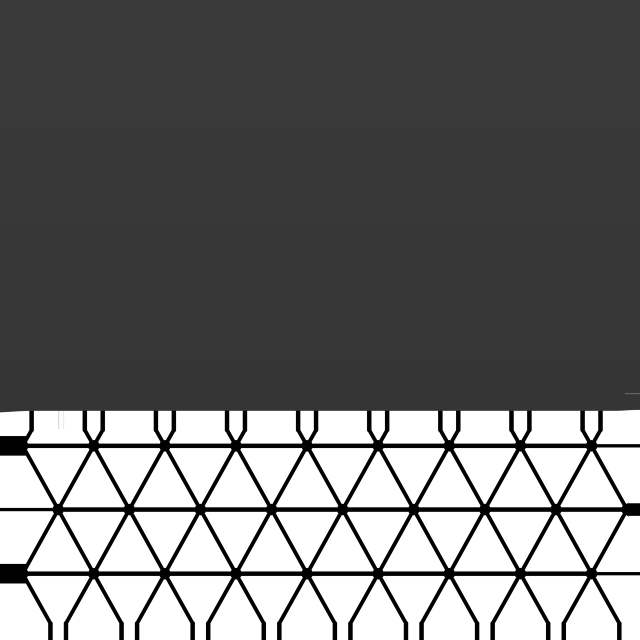
Write a three.js fragment shader that draws this pattern.

```glsl
varying vec2 vUv;

const float PERIOD = 1.0 / 9.0;
const float NODE_X = 0.0354;
const float TOP_ROW = 0.3034;
const float MID_ROW = 0.2038;
const float LOW_ROW = 0.1036;
const float FEATHER = 0.001;

float cover(float d) {
  return 1.0 - smoothstep(-FEATHER, FEATHER, d);
}

float segment(vec2 p, vec2 a, vec2 b) {
  vec2 ab = b - a;
  float t = clamp(dot(p - a, ab) / dot(ab, ab), 0.0, 1.0);
  return length(p - a - ab * t);
}

float box(vec2 p, vec2 center, vec2 halfSize) {
  vec2 q = abs(p - center) - halfSize;
  return length(max(q, 0.0)) + min(max(q.x, q.y), 0.0);
}

// Distance to the nearest node column, mirrored about each column
float foldColumns(float x, float origin, float period) {
  return abs(mod(x - origin + 0.5 * period, period) - 0.5 * period);
}

// Slanted struts with the vertical ends above and below
float strutDistance(vec2 p, float period) {
  vec2 topNode = vec2(0.0, TOP_ROW);
  vec2 midNode = vec2(0.5 * period, MID_ROW);
  vec2 lowNode = vec2(0.0, LOW_ROW);
  vec2 neck = vec2(0.0140, 0.3281);
  vec2 foot = vec2(0.0434, 0.0260);
  float slants = min(segment(p, topNode, midNode), segment(p, midNode, lowNode));
  slants = min(slants, min(segment(p, topNode, neck), segment(p, lowNode, foot)));
  float ends = min(segment(p, neck, vec2(neck.x, 0.4)),
                   segment(p, foot, vec2(foot.x, -0.1)));
  return min(slants - 0.0030, ends - 0.0035);
}

float nodeDistance(vec2 p, float period, float radius) {
  float outer = min(length(p - vec2(0.0, TOP_ROW)), length(p - vec2(0.0, LOW_ROW)));
  float inner = length(p - vec2(0.5 * period, MID_ROW));
  return min(outer, inner) - radius;
}

// Horizontal rails, thinner beyond the last node
float railDistance(vec2 p) {
  float outerHalf = mix(0.0035, 0.0026, step(0.925, p.x));
  float innerHalf = mix(0.0026, 0.0035, step(0.091, p.x));
  float outer = min(abs(p.y - TOP_ROW), abs(p.y - LOW_ROW)) - outerHalf;
  return min(outer, abs(p.y - MID_ROW) - innerHalf);
}

float blockDistance(vec2 p) {
  vec2 halfSize = vec2(0.0417, 0.0153);
  float left = min(box(p, vec2(0.0, TOP_ROW), halfSize),
                   box(p, vec2(0.0, LOW_ROW), halfSize));
  return min(left, box(p, vec2(1.0, MID_ROW), vec2(0.0208, 0.0098)));
}

float panelEdge(float x) {
  float leftDip = 0.0035 * (1.0 - smoothstep(-0.03, 0.055, x));
  float rightRise = 0.0015 * smoothstep(0.96, 1.0, x);
  return 0.3581 - leftDip + rightRise;
}

void main() {
  vec2 p = vUv;
  vec3 white = vec3(1.0);
  vec3 black = vec3(0.004);
  vec3 charcoal = vec3(mix(0.209, 0.222, smoothstep(0.36, 0.85, p.y)));
  vec3 paleGray = vec3(0.80);
  vec3 midGray = vec3(0.46);

  // Lattice ink, with the struts kept inside the side nodes
  vec2 cell = vec2(foldColumns(p.x, NODE_X, PERIOD), p.y);
  float inside = box(p, vec2(0.5085, 0.2), vec2(0.4735, 0.4));
  float ink = cover(max(strutDistance(cell, PERIOD), inside));
  ink = max(ink, cover(nodeDistance(cell, PERIOD, 0.0090)));
  ink = max(ink, cover(railDistance(p)));
  ink = max(ink, cover(blockDistance(p)));

  // Faint upright ticks on the white ground
  float ticks = cover(box(p, vec2(0.0918, 0.345), vec2(0.0007, 0.0155)));
  ticks = max(ticks, 0.5 * cover(box(p, vec2(0.0996, 0.345), vec2(0.0007, 0.0155))));
  vec3 color = mix(white, paleGray, ticks);
  color = mix(color, black, ink);

  // Dark panel and its short side line
  color = mix(color, charcoal, cover(panelEdge(p.x) - p.y));
  color = mix(color, midGray, cover(box(p, vec2(1.0, 0.3848), vec2(0.0234, 0.0007))));

  gl_FragColor = vec4(color, 1.0);
}
```
